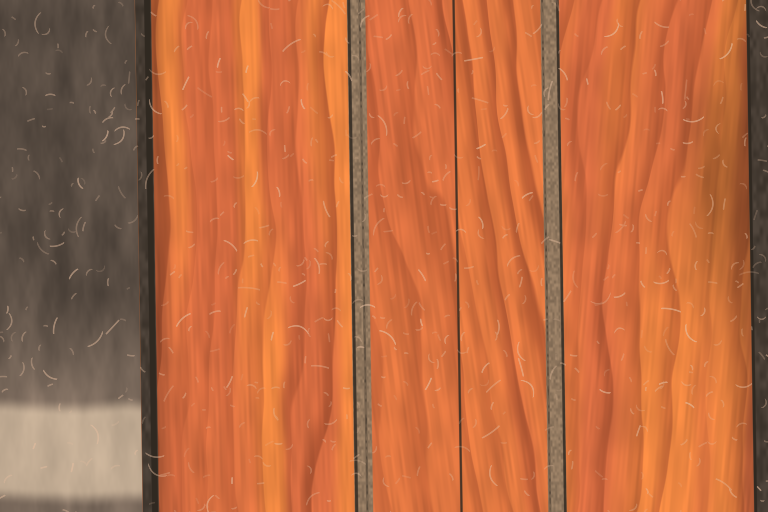
Reproduce this texture procedurally as a WebGL 2 fragment shader.

```glsl
#version 300 es
precision highp float;
// Sunlit, dusty wooden boards with grooves beside a dark glass pane.
uniform vec2 u_resolution;
out vec4 fragColor;

const vec3 WOOD = vec3(0.85, 0.43, 0.26);
const vec3 WOOD_LIGHT = vec3(0.95, 0.54, 0.26);
const vec3 WOOD_DARK = vec3(0.62, 0.29, 0.17);
const vec3 GROOVE = vec3(0.58, 0.48, 0.38);
const vec3 GLASS = vec3(0.36, 0.31, 0.27);
const vec3 GLOW = vec3(0.79, 0.70, 0.60);
const vec3 SHADOW = vec3(0.19, 0.16, 0.13);
const vec3 DUST = vec3(0.90, 0.74, 0.62);

float hash(vec2 p) {
  return fract(sin(dot(p, vec2(127.1, 311.7))) * 43758.5453);
}

float noise(vec2 p) {
  vec2 i = floor(p), f = fract(p);
  f = f * f * (3.0 - 2.0 * f);
  return mix(mix(hash(i), hash(i + vec2(1, 0)), f.x),
             mix(hash(i + vec2(0, 1)), hash(i + vec2(1, 1)), f.x), f.y);
}

float fbm(vec2 p) {
  float sum = 0.0, gain = 0.5;
  for (int i = 0; i < 4; i++) {
    sum += gain * noise(p);
    p = p * 2.03 + 17.0;
    gain *= 0.5;
  }
  return sum;
}

// Smooth-edged coverage of the span from a to b.
float span(float x, float a, float b, float soft) {
  return smoothstep(a - soft, a + soft, x) - smoothstep(b - soft, b + soft, x);
}

// Long growth rings, broad colour streaks and fine fibres.
vec3 wood(vec2 p, float slope, float glow, float seed) {
  float across = p.x + slope * p.y;
  float bend = fbm(vec2(across * 6.0, p.y * 2.2) + seed);
  float rings = across * 26.0 + bend * 3.2;
  float phase = fract(rings);
  float ring = smoothstep(0.3, 0.93, phase) * (1.0 - smoothstep(0.93, 1.0, phase));
  ring *= 0.25 + 0.65 * hash(vec2(floor(rings), seed));
  float streak = noise(vec2(across * 30.0 + bend * 2.0, p.y * 1.6 + seed));
  float fibre = noise(vec2(across * 300.0, p.y * 16.0 + seed));
  float mottle = noise(p * vec2(70.0, 30.0) + seed);
  vec3 c = mix(WOOD, WOOD_LIGHT, glow * smoothstep(0.2, 0.75, streak));
  c = mix(c, WOOD_DARK, ring * 0.75);
  return c * (0.9 + 0.12 * fibre + 0.07 * mottle);
}

// Dusty channel: t runs across it, with a dark seam and a crumbly ridge.
vec3 groove(float t, float y, float seam, float ridge, float soft) {
  float grit = noise(vec2(t * 9.0, y * 240.0));
  vec3 c = GROOVE * (0.85 + 0.25 * grit);
  c = mix(c, SHADOW, 0.85 * span(t, seam - 0.08, seam + 0.08, soft));
  return mix(c, SHADOW, 0.7 * grit * span(t, ridge - 0.06, ridge + 0.06, soft));
}

// Pane with a bright reflection low down and vertical grime.
vec3 glass(vec2 p) {
  float grime = fbm(p * vec2(45.0, 14.0));
  float haze = 0.4 * (1.0 - smoothstep(0.12, 0.3, p.y));
  float wave = 0.012 * noise(p * vec2(18.0, 5.0));
  float glow = span(p.y + wave, 0.022, 0.143, 0.012);
  vec3 c = GLASS * (0.72 + 0.55 * grime + haze);
  return mix(c, GLOW * (0.9 + 0.18 * grime), 0.93 * glow);
}

// Short bent fibres, one per cell at most.
float fibres(vec2 p, float density, float chance, float soft) {
  vec2 g = p * density, cell = floor(g);
  float cover = 0.0;
  for (int j = -1; j <= 1; j++) for (int i = -1; i <= 1; i++) {
    vec2 id = cell + vec2(i, j);
    float angle = 6.2832 * hash(id + 3.7), size = 0.08 + 0.3 * hash(id + 8.1);
    vec2 d = g - id - vec2(hash(id), hash(id + 5.3));
    d = mat2(cos(angle), -sin(angle), sin(angle), cos(angle)) * d;
    d.y += (hash(id + 2.9) - 0.5) * 3.0 * d.x * d.x;
    float dist = length(vec2(max(abs(d.x) - size, 0.0), d.y)) / density;
    float mark = 1.0 - smoothstep(0.0004, 0.0007 + soft, dist);
    cover = max(cover, mark * step(hash(id + 11.3), chance) * (0.3 + 0.7 * hash(id + 6.6)));
  }
  return cover;
}

void main() {
  vec2 p = gl_FragCoord.xy / u_resolution * vec2(1.0, 0.668);
  float soft = 0.8 / u_resolution.x;
  float x = p.x + 0.0157 * p.y; // the whole frame leans slightly

  // Boards, each with its own grain direction
  vec3 c = wood(vec2(x, p.y), 0.015, 0.95, 2.0);
  c = mix(c, wood(vec2(x, p.y), 0.11, 0.35, 31.0), smoothstep(0.474, 0.476, x));
  c = mix(c, wood(vec2(x, p.y), 0.13, 0.45, 57.0), step(0.601, x));
  c = mix(c, wood(vec2(x, p.y), -0.10, 0.9, 83.0), step(0.727, x));

  // Rounded edges and a soft stain on the right board
  c *= 1.0 - 0.2 * span(x, 0.2, 0.222, 0.012) - 0.22 * smoothstep(0.945, 0.985, x);
  vec2 stain = (vec2(x, p.y) - vec2(0.945, 0.42)) / vec2(0.045, 0.17);
  c *= 1.0 - 0.26 * exp(-dot(stain, stain));

  // Grooves and the narrow joint
  c = mix(c, groove((x - 0.462) / 0.025, p.y, 0.1, 0.66, soft * 40.0), span(x, 0.462, 0.486, soft));
  c = mix(c, groove((x - 0.714) / 0.024, p.y, 0.93, 0.1, soft * 40.0), span(x, 0.714, 0.738, soft));
  c = mix(c, SHADOW, 0.85 * span(x, 0.5995, 0.6025, soft));

  // Pane and dark frames at both sides
  c = mix(c, glass(vec2(x, p.y)), 1.0 - smoothstep(0.186 - soft, 0.186 + soft, x));
  vec3 frame = mix(SHADOW, GLASS, 0.25 + 0.5 * noise(p * vec2(230.0, 90.0)));
  frame = mix(frame, SHADOW, span(x, 0.198, 0.206, soft) + span(x, 0.982, 0.986, soft));
  c = mix(c, frame, span(x, 0.186, 0.207, soft) + smoothstep(0.982 - soft, 0.982 + soft, x));

  // Settled dust
  float marks = max(fibres(p, 28.0, 0.32, soft), 0.7 * fibres(p + 4.3, 62.0, 0.2, soft));
  c = mix(c, DUST, 0.6 * marks);
  fragColor = vec4(c, 1.0);
}
```
